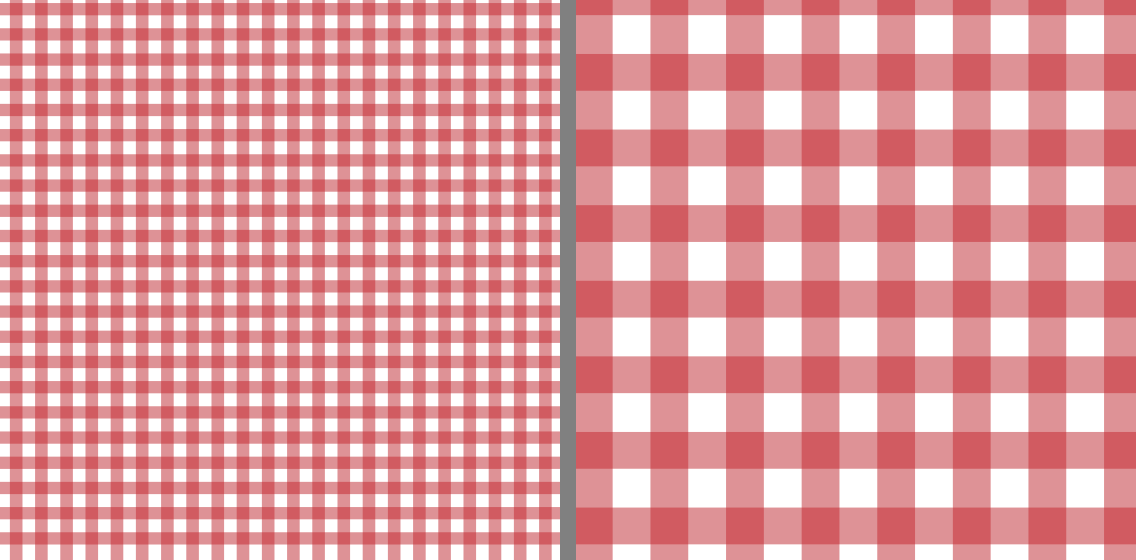
Left: the whole. Right: its middle third, enlarged.
A Shadertoy shader for this pattern:

```glsl
// Gingham cloth: equal translucent red bands run across and down on white.
// Each axis is a counted run of bands whose 1D distance becomes edge coverage;
// the two coverages blend white, single-band tint and crossing colour.

const vec3 WHITE    = vec3(1.0);
const vec3 TINT     = vec3(0.872, 0.573, 0.588);
const vec3 CROSSING = vec3(0.818, 0.358, 0.380);

const float PERIOD = 0.045;
const float BAND_COUNT = 22.0;                   // bands along each axis
const vec2 FIRST_CENTRE = vec2(0.0289, 0.0386);  // first upright, first level band
const vec2 BAND_WIDTH   = vec2(0.0225, 0.0219);  // upright, level

// Signed distance to the nearest band of a finite run, negative inside.
float bandDistance(float position, float firstCentre, float width) {
    float fromFirst = position - firstCentre;
    float index = clamp(floor(fromFirst / PERIOD + 0.5), 0.0, BAND_COUNT - 1.0);
    return abs(fromFirst - index * PERIOD) - 0.5 * width;
}

// Share of a pixel covered by a shape at the given signed distance.
float coverage(float dist, float pixel) {
    return clamp(0.5 - dist / pixel, 0.0, 1.0);
}

// Colour of the weave for the coverages of the upright and level bands.
vec3 weaveColour(float upright, float level) {
    vec3 ground = mix(WHITE, TINT, level);
    vec3 dyed = mix(TINT, CROSSING, level);
    return mix(ground, dyed, upright);
}

void mainImage(out vec4 fragColor, in vec2 fragCoord) {
    float pixel = 1.0 / iResolution.y;
    vec2 uv = fragCoord * pixel;

    float upright = coverage(bandDistance(uv.x, FIRST_CENTRE.x, BAND_WIDTH.x), pixel);
    float level = coverage(bandDistance(uv.y, FIRST_CENTRE.y, BAND_WIDTH.y), pixel);

    fragColor = vec4(weaveColour(upright, level), 1.0);
}
```
